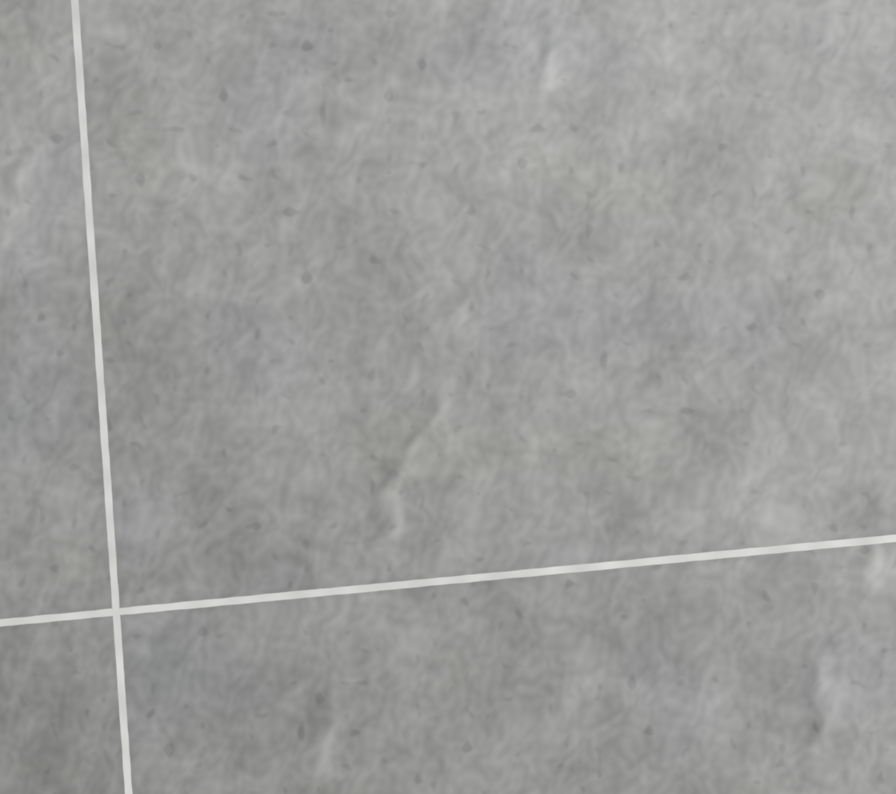
Reproduce this texture procedurally as a WebGL 1 fragment shader.

```glsl
precision highp float;
uniform vec2 u_resolution;

float hash(vec2 p) {
  vec3 q = fract(p.xyx * vec3(0.1031, 0.1030, 0.0973));
  q += dot(q, q.yzx + 33.33);
  return fract((q.x + q.y) * q.z);
}

float cornerSlope(vec2 cell, vec2 offset) {
  float angle = 6.28318 * hash(cell);
  return dot(vec2(cos(angle), sin(angle)), offset);
}

float gradientNoise(vec2 p) {
  vec2 i = floor(p), f = fract(p);
  vec2 u = f * f * f * (f * (f * 6.0 - 15.0) + 10.0);
  vec2 e = vec2(1.0, 0.0);
  return mix(mix(cornerSlope(i, f), cornerSlope(i + e, f - e), u.x),
             mix(cornerSlope(i + e.yx, f - e.yx), cornerSlope(i + 1.0, f - 1.0), u.x), u.y);
}

// Mottled stone: broad clouds down to fine, slightly slanted grain
float stoneGrain(vec2 p) {
  p += 0.012 * vec2(gradientNoise(p * 19.0), gradientNoise(p * 19.0 + 41.0));
  vec2 q = vec2(p.x - 0.3 * p.y, 0.8 * p.y + 0.2 * p.x);
  float sum = 0.0, frequency = 5.0, weight = 0.045;
  for (int i = 0; i < 5; i++) {
    sum += weight * gradientNoise(q * frequency + 13.7 * float(i));
    frequency *= 2.05;
    weight *= i < 2 ? 0.95 : 1.08;
  }
  return sum;
}

// Broken diagonal veins, pale on one side and shaded on the other
float veins(vec2 p, vec2 stone) {
  float across = p.x - 0.33 * p.y - 0.38;
  across += 0.035 * gradientNoise(stone * 7.0) + 0.022 * gradientNoise(stone * 23.0);
  across = mod(across + 0.31, 0.62) - 0.31;
  float broken = smoothstep(-0.08, 0.3, gradientNoise(stone * vec2(13.0, 9.0) + 5.0));
  float pale = exp(-pow((across - 0.007) / 0.011, 2.0));
  float shade = exp(-pow((across + 0.012) / 0.010, 2.0));
  float halo = exp(-pow(across / 0.05, 2.0));
  return broken * (0.065 * pale - 0.05 * shade) + 0.008 * halo;
}

void main() {
  vec2 uv = gl_FragCoord.xy / u_resolution;
  vec2 p = gl_FragCoord.xy / u_resolution.y;
  float pixel = 1.0 / u_resolution.y;

  // Skewed tile grid, with its joints at whole multiples of the tile size
  vec2 grid = vec2(p.x - 0.162 + 0.068 * p.y, p.y - 0.2155 - 0.0945 * p.x);
  vec2 tile = floor(grid / 1.2 + 0.00001);
  vec2 fromJoint = abs(mod(grid + 0.6, 1.2) - 0.6);
  float tileSeed = hash(tile + 7.0);
  vec2 stone = p + 9.0 * vec2(tileSeed, hash(tile + 23.0));

  // Stone under light that grows toward the upper right
  float tone = 0.542 + 0.07 * uv.x + 0.065 * uv.y + 0.012 * (tileSeed - 0.5);
  tone += stoneGrain(stone) + veins(p, stone);
  float pits = smoothstep(0.34, 0.55, gradientNoise(stone * 48.0 + 3.0));
  tone -= 0.05 * pits;
  vec3 color = tone * vec3(1.002, 1.004, 0.994);
  color += vec3(-0.004, 0.0, 0.008) * gradientNoise(stone * 6.0 + 31.0);

  // Pale grout, with soft uneven edges
  float jointDistance = min(fromJoint.x, fromJoint.y) + 0.0007 * gradientNoise(p * 45.0);
  float grout = 1.0 - smoothstep(0.0042 - 0.7 * pixel, 0.0052 + 0.7 * pixel, jointDistance);
  vec3 groutColor = vec3(0.83, 0.83, 0.82) + 0.06 * gradientNoise(p * 28.0)
                  + 0.03 * (uv.x - 0.5);
  color *= 1.0 - 0.03 * (1.0 - smoothstep(0.005, 0.014, jointDistance));
  gl_FragColor = vec4(mix(color, groutColor, grout), 1.0);
}
```
